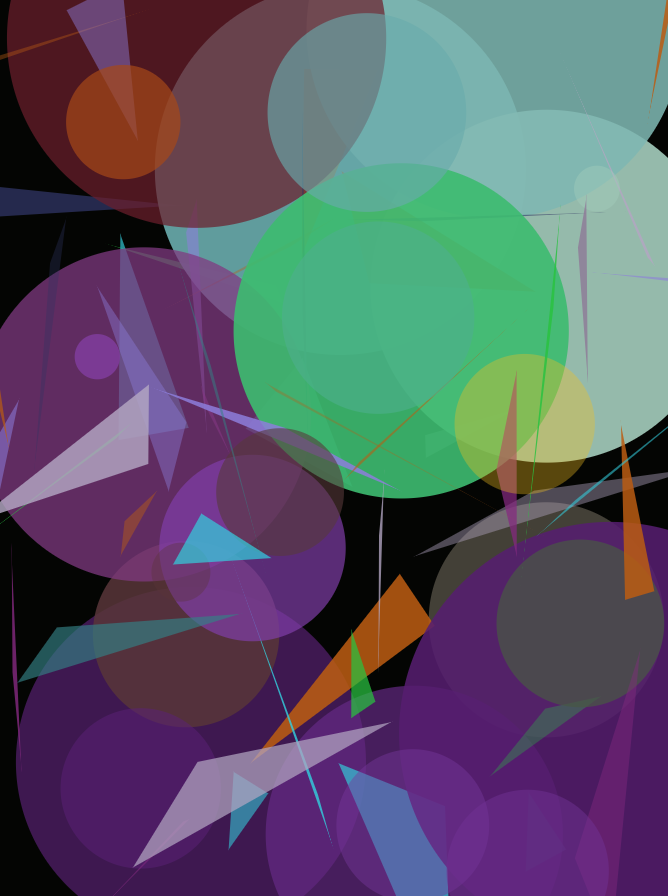
Reproduce this background procedurally as a WebGL 2 fragment shader.

```glsl
#version 300 es
precision highp float;
// Translucent discs and slender shards layered over a near-black ground.

uniform vec2 u_resolution;
out vec4 fragColor;

// Lengths are fractions of the canvas height.
const uint SEED = 23u;
const int DISCS_PER_LAYER = 12;
const int SHARDS_PER_DISC = 2;
const ivec2 GRID = ivec2(3, 4);
const vec2 LARGE_RADIUS = vec2(0.16, 0.25);
const vec2 SMALL_RADIUS = vec2(0.025, 0.115);
const vec2 LARGE_ALPHA = vec2(0.60, 0.92);
const vec2 SMALL_ALPHA = vec2(0.35, 0.95);
const vec2 SHARD_LENGTH = vec2(0.08, 0.34);
const vec2 SHARD_WIDTH = vec2(0.003, 0.11);
const vec2 SHARD_ALPHA = vec2(0.30, 0.90);
const float GAP_ROW_SCALE = 0.55;   // keeps a dark band across the middle
const float LARGE_STRAY = 0.12;     // chance of a colour from another region
const float SMALL_STRAY = 0.50;

const vec3 GROUND = vec3(0.015, 0.020, 0.012);
const vec3 VIOLET = vec3(0.50, 0.24, 0.66);
const vec3 INDIGO = vec3(0.33, 0.11, 0.43);
const vec3 PLUM = vec3(0.50, 0.22, 0.46);
const vec3 TEAL = vec3(0.36, 0.64, 0.66);
const vec3 MINT = vec3(0.69, 0.83, 0.75);
const vec3 GREEN = vec3(0.23, 0.74, 0.42);
const vec3 RUST = vec3(0.66, 0.29, 0.09);
const vec3 MAROON = vec3(0.40, 0.10, 0.18);
const vec3 MOSS = vec3(0.28, 0.34, 0.27);
const vec3 GOLD = vec3(0.95, 0.75, 0.12);

const int STRAY_COUNT = 8;
const vec3 STRAYS[STRAY_COUNT] = vec3[](
  VIOLET, TEAL, GREEN, MOSS, INDIGO, GOLD, MAROON, GREEN);

const int SHARD_COUNT = 8;
const vec3 SHARDS[SHARD_COUNT] = vec3[](
  vec3(0.55, 0.49, 0.86), vec3(0.20, 0.80, 0.86),
  vec3(0.16, 0.76, 0.25), vec3(0.73, 0.36, 0.07),
  vec3(0.20, 0.50, 0.52), vec3(0.70, 0.65, 0.76),
  vec3(0.52, 0.16, 0.50), vec3(0.18, 0.20, 0.38));

// Four random values in 0..1 from an integer key (PCG).
vec4 rand4(int index, uint stream) {
  uvec4 v = uvec4(uint(index), stream, SEED, 7u) * 1664525u + 1013904223u;
  for (int pass = 0; pass < 2; pass++) {
    v += v.yzxy * v.wxyz;
    v ^= v >> 16u;
  }
  return vec4(v >> 8u) / 16777216.0;
}

float range(vec2 limits, float t) { return mix(limits.x, limits.y, t); }

// Region colours: violet below, moss in the gap, warm upper left, cool right.
vec3 regionColour(vec2 uv, float t) {
  if (uv.y < 0.28) return mix(INDIGO, VIOLET, t);
  if (uv.y < 0.50) return mix(MOSS, MAROON, t * 0.6);
  if (uv.x < 0.36) return uv.y < 0.74 ? mix(PLUM, VIOLET, t) : mix(MAROON, RUST, t);
  if (uv.x < 0.66 && uv.y < 0.76) return mix(GREEN, TEAL, t * 0.7);
  return mix(TEAL, MINT, t);
}

vec3 discColour(vec2 uv, vec4 r, float strayChance) {
  vec3 stray = STRAYS[int(r.y * float(STRAY_COUNT))];
  return r.x < strayChance ? stray : regionColour(uv, r.z);
}

// Signed distance to the line a-b, negative on its left.
float edgeDistance(vec2 p, vec2 a, vec2 b) {
  vec2 e = b - a;
  return dot(p - a, vec2(e.y, -e.x)) / length(e);
}

float shardDistance(vec2 p, vec2 centre, vec4 r) {
  float lean = 2.0 * r.x - 1.0;
  float angle = 1.5708 + 1.6 * lean * abs(lean);   // mostly upright
  vec2 dir = vec2(cos(angle), sin(angle)) * (r.y < 0.5 ? -1.0 : 1.0);
  float len = range(SHARD_LENGTH, r.z);
  float width = range(SHARD_WIDTH, r.w * r.w * r.w);
  vec2 a = centre - 0.5 * len * dir;
  vec2 b = a + len * dir;
  vec2 c = a + len * fract(r.y * 2.0) * dir + width * vec2(-dir.y, dir.x);
  return max(edgeDistance(p, a, b), max(edgeDistance(p, b, c), edgeDistance(p, c, a)));
}

void main() {
  vec2 p = gl_FragCoord.xy / u_resolution.y;
  vec2 canvas = vec2(u_resolution.x / u_resolution.y, 1.0);
  vec3 colour = GROUND;

  for (int i = 0; i < 2 * DISCS_PER_LAYER; i++) {
    // Disc: one per grid cell, visited in shuffled order; large layer first.
    bool large = i < DISCS_PER_LAYER;
    int k = (i * 5) % DISCS_PER_LAYER;
    ivec2 cell = ivec2(k % GRID.x, k / GRID.x);
    vec4 shape = rand4(i, 1u);
    vec2 uv = (vec2(cell) + mix(vec2(0.1), vec2(0.9), shape.xy)) / vec2(GRID);
    float radius = range(large ? LARGE_RADIUS : SMALL_RADIUS, shape.z);
    if (large && cell.y == 1) radius *= GAP_ROW_SCALE;
    float alpha = range(large ? LARGE_ALPHA : SMALL_ALPHA, shape.w);
    vec3 tint = discColour(uv, rand4(i, 2u), large ? LARGE_STRAY : SMALL_STRAY);
    float d = length(p - uv * canvas) - radius;
    colour = mix(colour, tint, alpha * clamp(0.5 - d * u_resolution.y, 0.0, 1.0));

    // Shards laid over each disc in turn.
    for (int j = 0; j < SHARDS_PER_DISC; j++) {
      int id = i * SHARDS_PER_DISC + j;
      vec4 place = rand4(id, 3u);
      float s = shardDistance(p, place.xy * canvas, rand4(id, 4u));
      vec3 shardTint = SHARDS[int(place.z * float(SHARD_COUNT))];
      float cover = clamp(0.5 - s * u_resolution.y, 0.0, 1.0);
      colour = mix(colour, shardTint, range(SHARD_ALPHA, place.w) * cover);
    }
  }
  fragColor = vec4(colour, 1.0);
}
```
